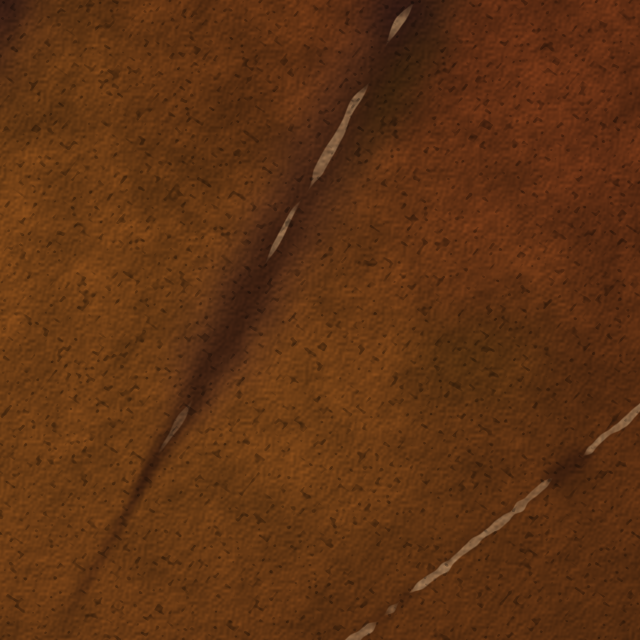
Reproduce this texture procedurally as a three.js fragment shader.

```glsl
varying vec2 vUv;

const vec3 OCHRE = vec3(0.425, 0.238, 0.082);
const vec3 RUSSET = vec3(0.365, 0.172, 0.074);
const vec3 UMBER = vec3(0.320, 0.165, 0.060);
const vec3 OLIVE = vec3(0.250, 0.155, 0.045);
const vec3 PLUM = vec3(0.320, 0.175, 0.125);
const vec3 SHADOW = vec3(0.185, 0.090, 0.045);
const vec3 DUSK = vec3(0.170, 0.085, 0.065);
const vec3 FIBRE = vec3(0.570, 0.430, 0.300);

// Vein end points, bottom then top
const vec2 MAIN_LOW = vec2(0.088, 0.0);
const vec2 MAIN_HIGH = vec2(0.645, 1.0);
const vec2 SIDE_LOW = vec2(0.553, 0.0);
const vec2 SIDE_HIGH = vec2(1.0, 0.362);

const float GRAIN_SCALE = 210.0;
const float GRAIN_RELIEF = 0.30;
const float FLECK_DEPTH = 0.28;
const float MOTTLE_SCALE = 17.0;
const float MOTTLE_DEPTH = 0.42;
const float FIBRE_EDGE = 0.0016;

float hash(vec2 p) {
  vec3 q = fract(vec3(p.xyx) * 0.1031);
  q += dot(q, q.yzx + 33.33);
  return fract((q.x + q.y) * q.z);
}

float noise(vec2 p) {
  vec2 i = floor(p), f = fract(p);
  f = f * f * (3.0 - 2.0 * f);
  return mix(mix(hash(i), hash(i + vec2(1.0, 0.0)), f.x),
             mix(hash(i + vec2(0.0, 1.0)), hash(i + 1.0), f.x), f.y);
}

float fbm(vec2 p) {
  float sum = 0.0, amp = 0.5;
  for (int i = 0; i < 4; i++) {
    sum += amp * noise(p);
    p = mat2(1.6, 1.2, -1.2, 1.6) * p + 7.3;
    amp *= 0.5;
  }
  return sum / 0.9375;
}

// Soft round patch
float patchAt(vec2 p, vec2 centre, vec2 radius) {
  vec2 q = (p - centre) / radius;
  return exp(-dot(q, q));
}

// Position along a vein (0 to 1) and signed distance to its right
vec2 veinSpace(vec2 p, vec2 low, vec2 high) {
  vec2 axis = high - low, q = p - low;
  return vec2(dot(q, axis) / dot(axis, axis),
              (q.x * axis.y - q.y * axis.x) / length(axis));
}

// Interval with soft ends
float span(float t, float start, float end, float soft) {
  return smoothstep(start - soft, start + soft, t)
       * (1.0 - smoothstep(end - soft, end + soft, t));
}

// Pale broken fibre covering one interval of a vein
float fibre(vec2 v, float start, float end, float width) {
  float ends = span(v.x, start, end, 0.018);
  float halfWidth = width * ends * (0.55 + 0.9 * noise(vec2(v.x * 38.0, start * 50.0)));
  return ends * (1.0 - smoothstep(halfWidth - FIBRE_EDGE, halfWidth + FIBRE_EDGE, abs(v.y)));
}

float grainAt(vec2 p) {
  return 0.65 * noise(p) + 0.35 * noise(p * 0.47 + 31.0);
}

void main() {
  vec2 p = vUv;
  vec2 warped = p + 0.09 * (vec2(fbm(p * 7.0), fbm(p * 7.0 + 40.0)) - 0.5);

  // Broad colour areas
  vec3 col = mix(OCHRE, RUSSET, smoothstep(0.75, 1.55, warped.x + 0.8 * warped.y));
  col = mix(col, UMBER, 0.75 * smoothstep(0.40, 1.0, warped.x - warped.y + 0.25));
  col = mix(col, UMBER, 0.5 * patchAt(warped, vec2(0.35, 0.88), vec2(0.22, 0.25)));
  col = mix(col, UMBER, 0.35 * (1.0 - smoothstep(0.0, 0.3, warped.y)));
  col = mix(col, OLIVE, 0.5 * patchAt(warped, vec2(0.75, 0.43), vec2(0.11, 0.08)));
  col = mix(col, DUSK, 0.85 * patchAt(warped, vec2(0.0, 0.99), vec2(0.08, 0.10)));

  // Mottling, drawn out along the diagonal and stronger near the top
  vec2 slanted = vec2(p.x * 0.75 - p.y * 0.6, p.x * 0.42 + p.y * 0.6);
  float mottle = fbm(slanted * MOTTLE_SCALE) + 0.6 * fbm(p * 48.0) - 0.8;
  col *= 1.0 + MOTTLE_DEPTH * mix(0.65, 1.15, p.y) * mottle;

  // Shadowed furrow of the main vein
  vec2 v = veinSpace(p, MAIN_LOW, MAIN_HIGH);
  float drift = 0.022 * (fbm(p * 22.0) - 0.5);
  float width = mix(0.011, 0.032, smoothstep(0.25, 0.5, v.x));
  float across = (v.y + drift) / width;
  float depth = 0.42 * span(v.x, 0.06, 0.24, 0.06) + 0.72 * span(v.x, 0.22, 0.66, 0.05)
              + 0.50 * span(v.x, 0.66, 1.1, 0.06);
  float halo = exp(-across * across * 0.25) * smoothstep(0.25, 0.45, v.x);
  col = mix(col, PLUM, 0.55 * halo);
  float oliveBand = patchAt(vec2(v.y + drift, v.x), vec2(0.035, 0.90), vec2(0.045, 0.14));
  col = mix(col, OLIVE * 0.8, 0.75 * oliveBand);
  col = mix(col, SHADOW, depth * exp(-across * across));
  col = mix(col, DUSK, 0.75 * patchAt(warped, vec2(0.635, 0.99), vec2(0.055, 0.07)));

  // Thin shadow under the side vein
  vec2 s = veinSpace(p, SIDE_LOW, SIDE_HIGH);
  float gap = (s.y + 0.5 * drift) / mix(0.009, 0.018, span(s.x, 0.68, 0.82, 0.03));
  col = mix(col, SHADOW, (0.3 + 0.35 * span(s.x, 0.68, 0.82, 0.03)) * exp(-gap * gap));

  // Pale fibres
  v.y += 0.007 * (noise(vec2(v.x * 24.0, 3.0)) - 0.5);
  s.y += 0.005 * (noise(vec2(s.x * 16.0, 9.0)) - 0.5);
  float pale = max(fibre(v, 0.94, 0.985, 0.0080), fibre(v, 0.715, 0.86, 0.0058));
  pale = max(pale, max(fibre(v, 0.60, 0.675, 0.0045), 0.5 * fibre(v, 0.30, 0.365, 0.0045)));
  pale = max(pale, max(fibre(s, -0.05, 0.07, 0.0065), 0.6 * fibre(s, 0.115, 0.15, 0.0045)));
  pale = max(pale, max(fibre(s, 0.206, 0.685, 0.0058), fibre(s, 0.81, 1.05, 0.0056)));
  col = mix(col, FIBRE, pale * (0.6 + 0.4 * noise(p * 90.0)));

  // Fine lit grain and dark flecks
  vec2 g = p * GRAIN_SCALE;
  float relief = grainAt(g) - grainAt(g + vec2(-0.5, 0.8));
  float fleck = smoothstep(0.74, 0.95, noise(slanted * vec2(150.0, 190.0) + 17.0));
  col *= 1.0 + GRAIN_RELIEF * relief - FLECK_DEPTH * fleck;

  gl_FragColor = vec4(clamp(col, 0.0, 1.0), 1.0);
}
```
